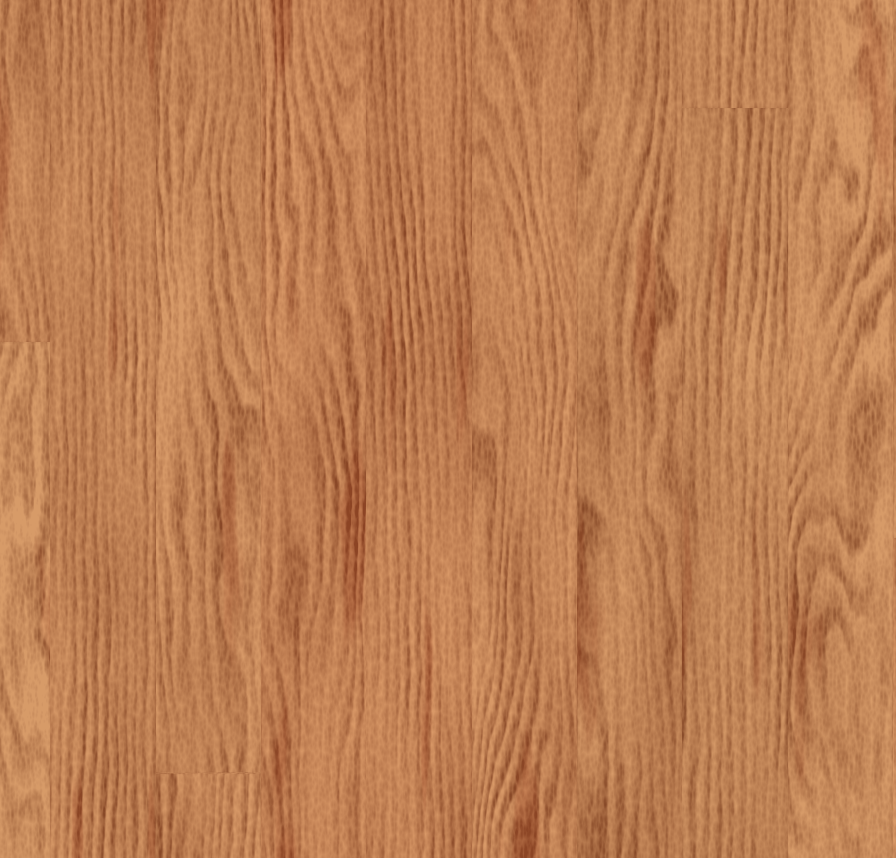
Write a Shadertoy shader that draws this texture.

```glsl
// Oak strip flooring: eight and a half upright boards with staggered end joints.
// Growth rings are contours of long layered sines, bent more on figured boards;
// stretched cellular noise adds fine pores, and broad waves add dark heartwood.

vec2 hash2(vec2 p) {
    return fract(sin(vec2(dot(p, vec2(127.1, 311.7)), dot(p, vec2(269.5, 183.3)))) * 43758.5);
}

// Layered, rotated sines, roughly -0.8 to 0.8
float waves(vec2 p) {
    float sum = 0.0, amp = 0.6;
    for (int i = 0; i < 4; i++) {
        sum += amp * sin(p.x + 1.3 * sin(p.y)) * cos(p.y + 1.3 * sin(p.x + 0.7));
        p = mat2(1.6, 1.2, -1.2, 1.6) * p + vec2(2.3, 5.1);
        amp *= 0.4;
    }
    return sum;
}

// Distance to the nearest scattered point
float cellular(vec2 p) {
    vec2 cell = floor(p);
    float nearest = 2.0;
    for (int j = -1; j <= 1; j++)
        for (int i = -1; i <= 1; i++) {
            vec2 c = cell + vec2(i, j);
            nearest = min(nearest, length(c + hash2(c) - p));
        }
    return nearest;
}

void mainImage(out vec4 fragColor, in vec2 fragCoord) {
    vec2 uv = fragCoord / iResolution.xy;

    // Board layout: u runs across one board, the joint height steps per board
    float across = (uv.x - 0.056) / 0.1176;
    float id = floor(across);
    float u = across - id;
    float joint = 4.06 * fract(0.5862 + 0.4382 * id);
    vec2 rnd = hash2(vec2(id, step(joint, uv.y)) + 3.7);
    vec2 seed = rnd * 40.0;
    float figure = smoothstep(-0.7, 0.8, cos(2.167 * id - 3.25));

    // Growth rings: straight lines on plain boards, long arches on figured ones
    float rings = mix(9.5, 6.5, figure) * u + (rnd.x - 0.5) * 5.0 * uv.y
        + mix(1.4, 5.5, figure) * waves(vec2(u * 1.3, uv.y * 2.6) + seed)
        + 0.3 * waves(vec2(u * 6.0, uv.y * 17.0) + seed);
    float phase = fract(rings);
    float ring = smoothstep(0.1, 0.72, phase) * (1.0 - smoothstep(0.76, 1.0, phase));
    ring = mix(ring, 0.42, smoothstep(0.4, 1.0, fwidth(rings)));
    ring *= 0.8 + 0.9 * waves(vec2(u * 4.0, uv.y * 6.0) + seed.yx);

    // Pores, speckle and fibres
    float pores = 1.0 - smoothstep(0.1, 0.6, cellular(vec2(uv.x * 210.0, uv.y * 48.0) + seed));
    float speckle = cellular(vec2(uv.x * 250.0, uv.y * 125.0) + seed.yx) - 0.45;
    float fibre = waves(vec2(uv.x * 330.0, uv.y * 12.0) + seed);

    // Dark heartwood patches: thin streaks on plain boards, wide on figured ones
    float patches = waves(vec2(u * mix(9.0, 4.0, figure), uv.y * 6.0) + seed.yx + 9.0);
    float stain = smoothstep(0.16, 0.52, patches + 0.12 * fibre - 0.06 * (1.0 - figure));

    // Tone from dark (0) to pale (1)
    float tone = 0.99 + 0.2 * (rnd.y - 0.5)
        + 0.22 * waves(vec2(u * 2.5, uv.y * 4.0) + seed + 20.0)
        + 0.13 * fibre + 0.28 * speckle
        - 0.44 * ring
        - pores * (0.1 + 0.25 * ring)
        - 0.36 * stain;

    // Faint seams along board sides and end joints
    float side = min(u, 1.0 - u) * 0.1176;
    float seam = 1.0 - smoothstep(0.0, 0.0025, min(side, abs(uv.y - joint)));
    tone -= 0.08 * seam;

    vec3 wood = mix(vec3(0.56, 0.31, 0.175), vec3(0.82, 0.575, 0.385), clamp(tone, -0.1, 1.1));
    wood += vec3(0.012, -0.012, -0.008) * (stain + rnd.x - 0.6);
    fragColor = vec4(wood, 1.0);
}
```
